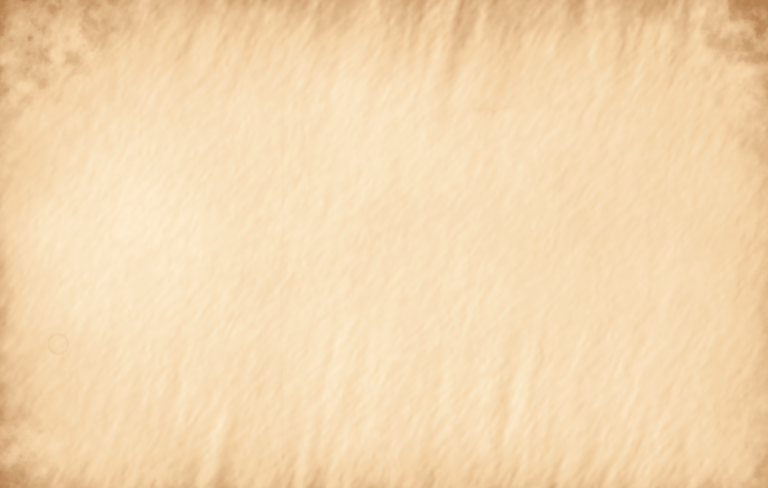
A Shadertoy shader for this texture:

```glsl
// Aged parchment with browned edges, mottled corners and slanted vertical wrinkles.

const vec3 CREAM = vec3(0.988, 0.918, 0.795);
const vec3 TAN   = vec3(0.950, 0.818, 0.640);
const vec3 BROWN = vec3(0.740, 0.540, 0.350);
const float BASE_AGE     = 0.135;
const float WRINKLE_FREQ = 27.0;
const float WRINKLE_LEAN = 0.20;
const float WRINKLE_TONE = 0.34;
const float FIBRE_TONE   = 0.20;
const float GRAIN_TONE   = 0.11;
const float MOTTLE_TONE  = 0.95;

float hash(vec2 p) {
    vec3 q = fract(vec3(p.xyx) * 0.1031);
    q += dot(q, q.yzx + 33.33);
    return fract((q.x + q.y) * q.z);
}

float noise(vec2 p) {
    vec2 i = floor(p), f = fract(p);
    f = f * f * (3.0 - 2.0 * f);
    return mix(mix(hash(i), hash(i + vec2(1, 0)), f.x),
               mix(hash(i + vec2(0, 1)), hash(i + vec2(1, 1)), f.x), f.y);
}

float fbm(vec2 p) {
    float sum = 0.0, amp = 0.5;
    for (int i = 0; i < 5; i++) {
        sum += amp * noise(p);
        p = mat2(1.6, 1.2, -1.2, 1.6) * p + 17.3;
        amp *= 0.5;
    }
    return sum;
}

// Soft elliptical spot
float blob(vec2 p, vec2 centre, vec2 size) {
    vec2 d = (p - centre) / size;
    return exp(-dot(d, d));
}

// Long folds that lean to the right as they rise
float folds(vec2 p) {
    float bend = 0.06 * (fbm(p * 5.0) - 0.5);
    vec2 q = vec2(p.x - WRINKLE_LEAN * p.y + bend, p.y);
    return noise(q * vec2(WRINKLE_FREQ, 4.0)) +
           0.45 * noise(q * vec2(WRINKLE_FREQ * 2.1, 10.0) + 31.0);
}

// Short crumpled fibres, bent so that they do not run in parallel
float fibres(vec2 p) {
    vec2 q = vec2(p.x - 0.45 * p.y, p.y) + 0.035 * (fbm(p * 9.0 + 5.0) - 0.5);
    return 0.55 * noise(q * vec2(55.0, 24.0)) + 0.45 * noise(q * vec2(115.0, 62.0) + 9.0);
}

// Darkening that fades inward from the four borders
float edgeAge(vec2 p, float aspect, float wobble) {
    float left = p.x, right = aspect - p.x, top = 1.0 - p.y, bottom = p.y;
    float k = 0.35 + 1.3 * wobble;
    float narrow = 0.33 * exp(-left / (0.050 * k)) + 0.25 * exp(-right / (0.050 * k))
                 + 0.33 * exp(-top / (0.080 * k)) + 0.25 * exp(-bottom / (0.045 * k));
    float wide = 0.12 * exp(-left / 0.15) + 0.16 * exp(-right / 0.18)
               + 0.18 * exp(-top / 0.15) + 0.15 * exp(-bottom / 0.13);
    return narrow + wide;
}

void mainImage(out vec4 fragColor, in vec2 fragCoord) {
    vec2 p = fragCoord / iResolution.y;
    float aspect = iResolution.x / iResolution.y;
    vec2 uv = vec2(p.x / aspect, p.y);

    float cloud = fbm(p * 4.0 + 3.0);
    float patches = fbm(p * 13.0 + 40.0);
    float detail = fbm(p * 34.0 + 70.0);

    // Broad ageing: borders, pale left centre, browned corners
    float age = BASE_AGE + edgeAge(p, aspect, cloud) + 0.26 * (cloud - 0.48);
    age -= 0.09 * blob(uv, vec2(0.22, 0.58), vec2(0.22, 0.30));
    age += 0.04 * blob(uv, vec2(0.62, 0.48), vec2(0.26, 0.22));
    float corners = blob(uv, vec2(0.03, 0.95), vec2(0.11, 0.15))
                  + 0.85 * blob(uv, vec2(0.99, 0.95), vec2(0.07, 0.15))
                  + 0.50 * blob(uv, vec2(0.02, 0.09), vec2(0.07, 0.10))
                  + 0.25 * blob(uv, vec2(1.0, 0.05), vec2(0.06, 0.12));
    age += 0.13 * corners + 0.14 * blob(uv, vec2(0.0, 0.38), vec2(0.025, 0.08));
    age += 0.09 * blob(uv, vec2(0.66, 0.93), vec2(0.24, 0.09));

    // Mottling and specks, strongest where the sheet is brown
    float browned = clamp(corners + 0.55 * smoothstep(0.30, 0.65, age), 0.0, 1.0);
    age += browned * MOTTLE_TONE * (0.55 * (patches - 0.48) + 0.65 * (detail - 0.50));
    age += 0.14 * corners * smoothstep(0.52, 0.66, detail);

    // Relief lit from the left
    float lower = (1.0 - smoothstep(0.06, 0.42, p.y)) * smoothstep(0.04, 0.30, uv.x);
    float upper = smoothstep(0.72, 0.94, p.y) * smoothstep(0.10, 0.35, uv.x);
    float wrinkled = 0.10 + (0.75 * lower + 0.80 * upper) * (1.0 - smoothstep(0.86, 1.0, uv.x));
    vec2 shift = vec2(0.008, -0.003);
    age += WRINKLE_TONE * wrinkled * (folds(p - shift) - folds(p + shift));
    age += FIBRE_TONE * (0.75 + 0.5 * wrinkled) * (fibres(p - shift * 0.5) - fibres(p + shift * 0.5));
    age += GRAIN_TONE * (fbm(p * vec2(80.0, 60.0) + 11.0) - 0.48);

    // Ragged tide lines of old damp stains
    float tide = p.y - 0.735 - 0.16 * (fbm(vec2(p.x * 9.0, 2.0)) - 0.48);
    float tideSpan = blob(uv, vec2(0.63, 0.73), vec2(0.08, 0.2))
                   + 0.7 * blob(uv, vec2(0.15, 0.73), vec2(0.06, 0.2));
    float broken = smoothstep(0.38, 0.58, patches);
    age += tideSpan * (0.12 * broken * exp(-abs(tide) / 0.007)
                     + 0.07 * smoothstep(-0.01, 0.01, tide) * exp(-max(tide, 0.0) / 0.07));

    // Small round water mark and faint vertical crease
    float ring = abs(length(p - vec2(0.076 * aspect, 0.295)) - 0.020);
    age += 0.13 * exp(-ring * ring / 0.000008);
    float crease = abs(uv.x - 0.366 - 0.004 * noise(vec2(p.y * 9.0, 5.0)));
    age += 0.07 * exp(-crease / 0.0015) * smoothstep(0.2, 0.7, noise(vec2(p.y * 6.0, 8.0)));

    // Tone ramp
    vec3 paper = mix(CREAM, TAN, clamp(age / 0.4, -0.15, 1.0));
    paper = mix(paper, BROWN, clamp((age - 0.4) / 0.75, 0.0, 1.1));
    fragColor = vec4(paper, 1.0);
}
```
